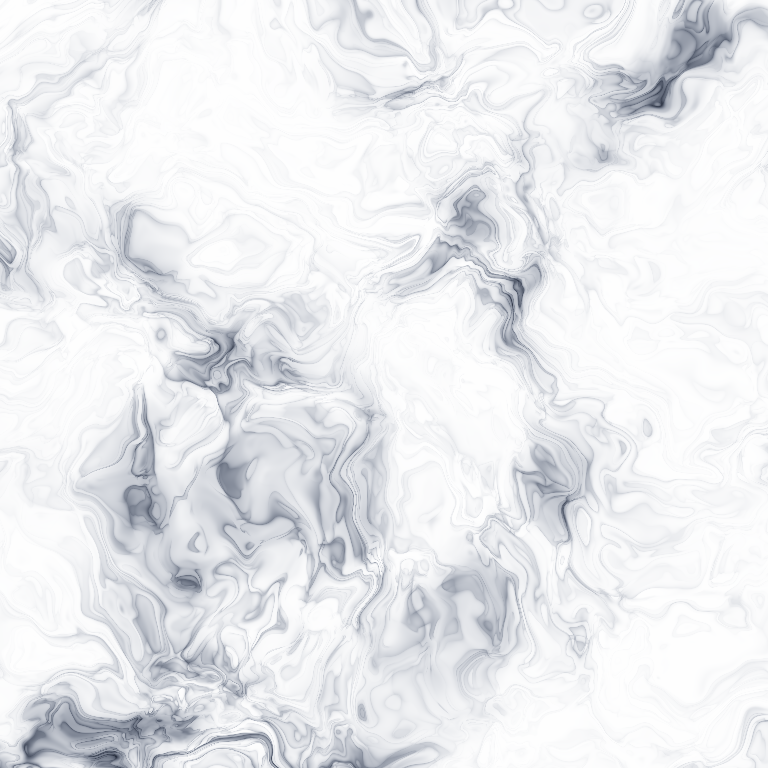
Write a WebGL 2 fragment shader that draws this texture.

```glsl
#version 300 es
precision highp float;
// White marble with smoky blue-grey veins, folded wisps and fine cracks.

uniform vec2 u_resolution;
out vec4 fragColor;

const vec3  ABSORPTION    = vec3(1.0, 0.92, 0.77); // ink tint, per channel
const float INK           = 1.08;  // overall darkness
const float BASE_TONE     = 0.004; // faint tone of the bare stone
const float VEIN_SCALE    = 2.3;   // vein cells across the canvas
const float VEIN_WIDTH    = 0.125;
const float HALO_WIDTH    = 0.36;
const float WARP_SCALE    = 2.6;
const float WARP_AMOUNT   = 0.17;
const float SMOKE_SCALE   = 5.5;
const float SMOKE_INK     = 0.55;
const float WISP_INK      = 0.75;
const float HALO_INK      = 0.13;
const int   WISP_LAYERS   = 4;
const float WISP_SCALE    = 5.0;   // frequency of the coarsest wisps
const float WISP_WIDTH    = 0.03;
const float WISP_STRETCH  = 0.55;  // how far wisps follow the veins

// Integer hash giving a unit gradient for a lattice cell.
vec2 gradientAt(vec2 cell) {
    uvec2 v = uvec2(ivec2(cell)) * 1664525u + 1013904223u;
    v.x += v.y * 1664525u;
    v.y += v.x * 1664525u;
    v ^= v >> 16u;
    v.x += v.y * 1664525u;
    v.y += v.x * 1664525u;
    v ^= v >> 16u;
    return normalize(vec2(v & 0xffffu) / 32767.5 - 1.0 + 1e-5);
}

float gradientNoise(vec2 p) {
    vec2 cell = floor(p);
    vec2 f = p - cell;
    vec2 u = f * f * f * (f * (f * 6.0 - 15.0) + 10.0);
    vec2 e = vec2(1.0, 0.0);
    float a = dot(gradientAt(cell), f);
    float b = dot(gradientAt(cell + e.xy), f - e.xy);
    float c = dot(gradientAt(cell + e.yx), f - e.yx);
    float d = dot(gradientAt(cell + e.xx), f - e.xx);
    return mix(mix(a, b, u.x), mix(c, d, u.x), u.y);
}

float fbm(vec2 p, int octaves) {
    const mat2 turn = mat2(0.8, 0.6, -0.6, 0.8);
    float sum = 0.0, amplitude = 1.0;
    for (int i = 0; i < octaves; i++) {
        sum += amplitude * gradientNoise(p);
        p = turn * p * 2.03 + 17.3;
        amplitude *= 0.5;
    }
    return sum;
}

// Crease that is crisp on one side and fades out on the other.
float fold(float n, float width, float pixel) {
    float crisp = max(0.5 * width, 0.6 * pixel);
    return exp(n > 0.0 ? -n / (2.0 * width) : n / crisp);
}

// Broken creases at several scales, drawn out along the veins.
float wisps(vec2 p, float vein, float pixel) {
    float sum = 0.0, scale = WISP_SCALE, width = WISP_WIDTH, weight = 1.6;
    for (int i = 0; i < WISP_LAYERS; i++) {
        vec2 shift = vec2(31.7, 12.9) * float(i + 1);
        vec2 q = p * scale + shift;
        p += 0.45 / scale * vec2(gradientNoise(q * 1.3), gradientNoise(q.yx * 1.3 + 5.1));
        q = p * scale + shift + vec2(1.0, -1.0) * vein * scale * WISP_STRETCH;
        float gaps = smoothstep(-0.2, 0.4, gradientNoise(q * 0.55 + 43.0));
        sum += weight * gaps * fold(gradientNoise(q), width, scale * pixel);
        scale *= 2.0;
        width *= 1.5;
        weight *= 0.77;
    }
    return sum;
}

float bell(float x, float width) {
    return exp(-0.5 * x * x / (width * width));
}

void main() {
    float side = min(u_resolution.x, u_resolution.y);
    vec2 p = gl_FragCoord.xy / side;

    // Bend the plane so that veins wander.
    vec2 w = p * WARP_SCALE;
    vec2 q = p + WARP_AMOUNT * vec2(fbm(w + 3.7, 4), fbm(w + 61.2, 4));

    // Vein network, thick in some places and lost in others.
    float vein = fbm(q * VEIN_SCALE + 8.4, 5);
    float patches = smoothstep(-0.38, 0.34, fbm(p * 2.4 + 91.5, 2));
    float body = bell(vein, VEIN_WIDTH) * patches;
    float halo = bell(vein, HALO_WIDTH) * (0.35 + 0.65 * patches);

    // Smoke fills the veins; wisps sharpen them and trail outside.
    float smoke = clamp(0.45 + 1.1 * fbm(q * SMOKE_SCALE + 24.0, 5), 0.0, 1.0);
    smoke *= smoke;
    float wisp = wisps(mix(p, q, 0.7), vein, 1.0 / side);

    float depth = body * (SMOKE_INK * smoke + WISP_INK * wisp * (0.35 + smoke));
    depth += HALO_INK * halo * wisp + BASE_TONE;

    fragColor = vec4(exp(-INK * depth * ABSORPTION), 1.0);
}
```
